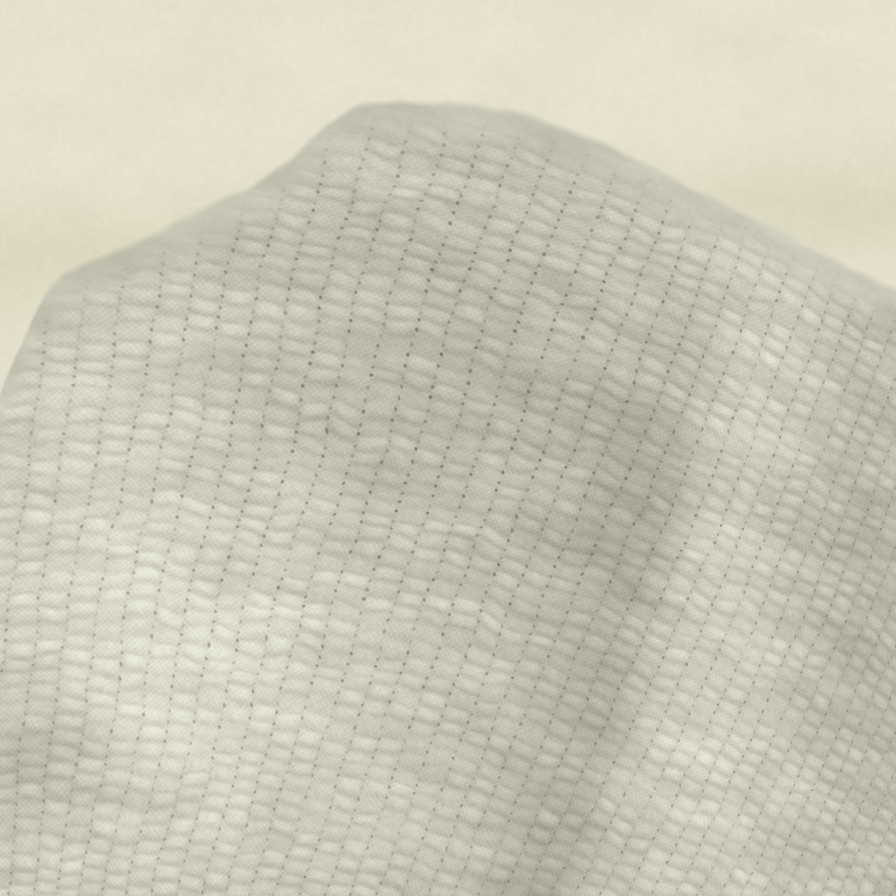
Reproduce this texture procedurally as a WebGL 2 fragment shader.

```glsl
#version 300 es
precision highp float;
// Draped off-white quilted cloth in front of a plain, blurred cream cloth.
// A bent (u, v) grid gives fanned rows of puffed cells with dotted stitch
// columns; soft elliptical shades and noise add the folds and wrinkles.

uniform vec2 u_resolution;
out vec4 fragColor;

const float COLUMNS = 28.0;           // stitch columns across
const float ROWS = 54.0;              // puffed cells down
const float STITCHES_PER_CELL = 1.5;
const vec2 THREADS_PER_CELL = vec2(5.0, 3.0);
const float STITCH_RADIUS = 0.0019;
const float PUFF_DEPTH = 0.25;
const float WRINKLE_DEPTH = 0.40;
const float GRAIN_DEPTH = 0.17;
const float KNIT_DEPTH = 0.06;
const float FOLD_CONTRAST = 1.4;
const vec3 SHADE_COLOR = vec3(0.575, 0.565, 0.495);
const vec3 LIGHT_COLOR = vec3(0.885, 0.885, 0.815);
const vec3 STITCH_COLOR = vec3(0.45, 0.41, 0.33);
const vec3 BACK_COLOR = vec3(0.90, 0.885, 0.81);
const vec3 BACK_SHADE = vec3(0.85, 0.835, 0.735);

float hash(vec2 p) {
    vec3 q = fract(vec3(p.xyx) * 0.1031);
    q += dot(q, q.yzx + 33.33);
    return fract((q.x + q.y) * q.z);
}

float noise(vec2 p) {
    vec2 i = floor(p), f = fract(p);
    f = f * f * (3.0 - 2.0 * f);
    return mix(mix(hash(i), hash(i + vec2(1, 0)), f.x),
               mix(hash(i + vec2(0, 1)), hash(i + vec2(1, 1)), f.x), f.y);
}

float fbm(vec2 p) {
    float sum = 0.0, gain = 0.5;
    for (int i = 0; i < 4; i++) {
        sum += gain * noise(p);
        p = p * 2.03 + 7.1;
        gain *= 0.5;
    }
    return sum;
}

float smoothMin(float a, float b, float k) {
    float h = max(k - abs(a - b), 0.0) / k;
    return min(a, b) - 0.25 * h * h * k;
}

float blob(vec2 p, vec2 center, vec2 radius) {
    vec2 d = (p - center) / radius;
    return exp(-dot(d, d));
}

// Height of the upper edge of the draped cloth
float ridge(float x) {
    float bump = (x - 0.40) / 0.075;
    float slope = 0.66 + 0.46 * x + 0.04 * exp(-bump * bump);
    float top = smoothMin(0.915 - 0.05 * x, 1.175 - 0.5 * x, 0.05);
    return smoothMin(smoothMin(0.56 + 2.3 * x, slope, 0.04), top, 0.03);
}

// Cloth coordinates: columns fan out, rows sink to the right
vec2 drape(vec2 p) {
    float y = p.y - 0.5;
    float u = (p.x - 0.10 * y) / (1.0 + 0.45 * y);
    u += 0.9 * pow(max(p.x - 0.70, 0.0), 2.0);
    float v = p.y + 0.02 * p.x + 0.29 * p.x * p.x;
    vec2 sway = vec2(noise(p * 6.0), noise(p * 6.0 + 31.0)) - 0.5;
    vec2 wobble = vec2(noise(p * 30.0 + 5.0), noise(p * 30.0 + 57.0)) - 0.5;
    return vec2(u, v) + 0.013 * sway + vec2(0.006, 0.010) * wobble;
}

// Broad light and shadow of the folds
float foldTone(vec2 p) {
    float tone = 0.0;
    tone += 0.20 * blob(p, vec2(0.20, 0.26), vec2(0.24, 0.20));
    tone += 0.10 * blob(p, vec2(0.15, 0.55), vec2(0.15, 0.14));
    tone += 0.13 * blob(p, vec2(0.83, 0.60), vec2(0.09, 0.20));
    tone += 0.12 * blob(p, vec2(0.80, 0.18), vec2(0.10, 0.20));
    tone -= 0.12 * blob(p, vec2(0.55, 0.55), vec2(0.24, 0.20));
    tone -= 0.22 * blob(p, vec2(0.04, 0.16), vec2(0.09, 0.05));
    tone -= 0.15 * blob(p, vec2(0.98, 0.30), vec2(0.10, 0.26));
    // Slanting valley: gradual on its left, sharper on its right
    float d = p.x - (0.62 + 0.27 * (p.y - 0.02));
    float valley = exp(-pow(d / (d < 0.0 ? 0.10 : 0.035), 2.0));
    tone -= 0.20 * valley * (1.0 - smoothstep(0.35, 0.80, p.y));
    return 0.63 + FOLD_CONTRAST * tone;
}

vec3 backCloth(vec2 p) {
    float band = blob(p, vec2(0.0, 0.71), vec2(0.55, 0.07))
               + blob(p, vec2(1.0, 0.77), vec2(0.35, 0.055));
    vec3 color = mix(BACK_COLOR, BACK_SHADE, 0.75 * min(band, 1.0));
    return color + 0.03 * (fbm(p * vec2(14.0, 22.0)) - 0.5) + 0.015 * (noise(p * 210.0) - 0.5);
}

vec3 quilt(vec2 p, float detail) {
    vec2 cloth = drape(p);
    vec2 grid = cloth * vec2(COLUMNS, ROWS);
    float column = floor(grid.x);
    // Alternate columns are shifted by half a cell, with some slack
    float row = grid.y + 0.5 * mod(column, 2.0) + 0.5 * hash(vec2(column, 4.0));
    vec2 cell = vec2(fract(grid.x), fract(row));
    float random = hash(vec2(column, floor(row)));

    // Puffs: rounded sides, light upper half, narrow crease below
    float dome = sqrt(sin(3.14159 * cell.x));
    float rise = smoothstep(0.0, 0.40, cell.y) * (1.0 - smoothstep(0.65, 1.0, cell.y));
    float puff = dome * rise * (0.55 + 0.6 * cell.y) - 0.40;
    float tone = foldTone(p) + PUFF_DEPTH * detail * puff * (0.35 + 1.1 * random);
    tone += WRINKLE_DEPTH * (fbm(cloth * vec2(14.0, 42.0)) - 0.47);
    float grain = 0.5 * (noise(cloth * vec2(170.0, 230.0)) + noise(p * 330.0));
    tone += GRAIN_DEPTH * (0.4 + 0.6 * detail) * (grain - 0.5);

    // Fine knit, faded where too small to resolve
    vec2 knit = grid * THREADS_PER_CELL;
    float resolved = 1.0 - smoothstep(0.38, 0.60, max(fwidth(knit.x), fwidth(knit.y)));
    tone += KNIT_DEPTH * detail * resolved * sin(6.28318 * knit.x) * sin(6.28318 * knit.y);
    vec3 color = mix(SHADE_COLOR, LIGHT_COLOR, clamp(tone, -0.2, 1.1));

    // Dotted stitches centred on each column boundary
    float seam = floor(grid.x + 0.5);
    float stitch = grid.y * STITCHES_PER_CELL + hash(vec2(seam, 9.0));
    float chance = hash(vec2(seam, floor(stitch)));
    vec2 offset = vec2((grid.x - seam) / COLUMNS,
                       (fract(stitch) - 0.35 - 0.3 * chance) / (ROWS * STITCHES_PER_CELL));
    float pixel = 1.0 / min(u_resolution.x, u_resolution.y);
    float hole = 1.0 - smoothstep(STITCH_RADIUS - pixel, STITCH_RADIUS + pixel, length(offset));
    float focus = 0.5 + 0.5 * blob(p, vec2(0.52, 0.56), vec2(0.32, 0.36));
    return mix(color, STITCH_COLOR, hole * (0.25 + 0.55 * chance) * focus * detail);
}

void main() {
    vec2 p = gl_FragCoord.xy / u_resolution;
    float depth = ridge(p.x) - p.y + 0.006 * (noise(p * 40.0) - 0.5);
    float cover = smoothstep(-0.006, 0.006, depth);
    float detail = smoothstep(0.0, 0.07, depth);
    fragColor = vec4(mix(backCloth(p), quilt(p, detail), cover), 1.0);
}
```
